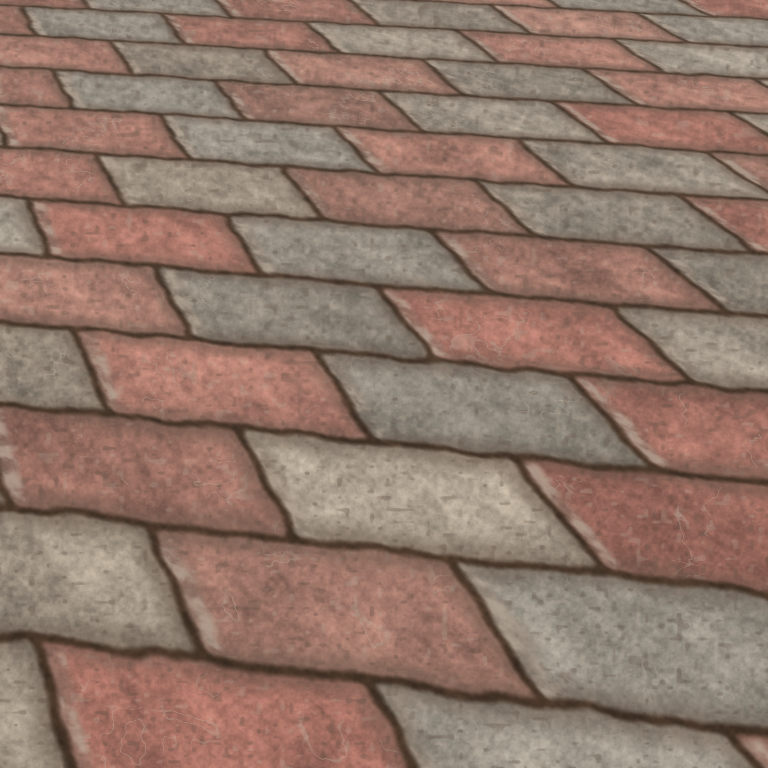
A Shadertoy shader for this texture:

```glsl
// Weathered red and grey pavers in running bond, seen in perspective.
// A projective map turns the canvas into ground units (bricks along, rows deep);
// rounded boxes give the bricks, layered noise gives wear, grain and scratches.

// Ground map: each dotted with (x, y, 1); along and depth are divided by scale
const vec3 ALONG = vec3(3.61, 1.367, -1.137);
const vec3 DEPTH = vec3(0.98, 7.68, -1.34);
const vec3 SCALE = vec3(0.0, -0.998, 1.621);

const vec2 BRICK_HALF = vec2(1.0, 0.5);   // in row heights
const float JOINT_HALF = 0.032;
const float CORNER = 0.05;
const float EDGE_WOBBLE = 0.045;

const vec3 RED = vec3(0.635, 0.452, 0.400);
const vec3 GREY = vec3(0.600, 0.562, 0.508);
const vec3 JOINT = vec3(0.235, 0.175, 0.130);
const vec3 DIRT = vec3(0.375, 0.310, 0.265);
const vec3 DUST = vec3(0.735, 0.675, 0.610);
const vec3 HAZE = vec3(0.640, 0.570, 0.520);

float hash(vec2 p) {
    vec3 q = fract(vec3(p.xyx) * 0.1031);
    q += dot(q, q.yzx + 33.33);
    return fract((q.x + q.y) * q.z);
}

float noise(vec2 p) {
    vec2 i = floor(p), f = fract(p);
    f = f * f * (3.0 - 2.0 * f);
    return mix(mix(hash(i), hash(i + vec2(1, 0)), f.x),
               mix(hash(i + vec2(0, 1)), hash(i + vec2(1, 1)), f.x), f.y);
}

float fbm(vec2 p) {
    float sum = 0.0, weight = 0.5;
    for (int i = 0; i < 4; i++) {
        sum += weight * noise(p);
        p = mat2(1.6, 1.2, -1.2, 1.6) * p + 17.3;
        weight *= 0.5;
    }
    return sum / 0.9375;
}

float roundedBox(vec2 p, vec2 halfSize, float radius) {
    vec2 q = abs(p) - halfSize + radius;
    return length(max(q, 0.0)) + min(max(q.x, q.y), 0.0) - radius;
}

void mainImage(out vec4 fragColor, in vec2 fragCoord) {
    vec2 canvas = fragCoord / iResolution.xy;
    vec3 h = vec3(canvas, 1.0);
    vec2 ground = vec2(dot(ALONG, h), dot(DEPTH, h)) / dot(SCALE, h);
    vec2 surface = ground * vec2(2.0, 1.0) + 40.0;
    float blur = length(vec2(dFdx(ground.y), dFdy(ground.y)));

    // Uneven edges, then the running bond
    vec2 wobble = vec2(fbm(surface * 4.0), fbm(surface * 4.0 + 71.0)) - 0.5;
    vec2 bond = ground + EDGE_WOBBLE * wobble * vec2(1.0, 2.0);
    float row = floor(bond.y);
    bond.x += 0.5 * mod(row, 2.0);
    vec2 brick = vec2(floor(bond.x), row);
    vec2 local = (fract(bond) - 0.5) * BRICK_HALF * 2.0;
    float edge = roundedBox(local, BRICK_HALF - JOINT_HALF, CORNER);

    // Alternating clay, with a tint for each brick
    float isGrey = mod(brick.x, 2.0);
    float tint = hash(brick + 23.0);
    float warmth = hash(brick + 57.0) - 0.5;
    vec3 color = mix(RED, GREY, isGrey) * mix(0.90, 1.08, tint);
    color *= 1.0 + warmth * mix(vec3(0.03, -0.08, -0.08), vec3(0.05, 0.0, -0.04), isGrey);

    // Broad stains and fine mottling; grain keeps its size on the canvas
    float stain = fbm(surface * 1.8 + 9.0);
    float mottle = fbm(surface * 8.0);
    float grain = fbm(canvas * 150.0) - 0.5;
    float speck = noise(canvas * vec2(95.0, 125.0) + 31.0);
    color *= 1.0 + 0.42 * (stain - 0.5) + 0.28 * (mottle - 0.5) + 0.32 * grain;
    color = mix(color, DUST, 0.28 * smoothstep(0.74, 0.95, speck));
    color = mix(color, DIRT, 0.35 * smoothstep(0.25, 0.05, speck));

    // Pale hairline scratches in scattered patches
    float thread = abs(noise(canvas * vec2(48.0, 34.0) + 3.0 * wobble) - 0.5);
    float patchy = smoothstep(0.58, 0.75, noise(canvas * 19.0 + 5.0));
    color = mix(color, DUST, 0.38 * patchy * smoothstep(0.06, 0.0, thread));

    // Dirty margins, and a worn pale rim on the left end
    float margin = smoothstep(-0.20, 0.0, edge + 0.16 * (stain - 0.5));
    color = mix(color, DIRT, 0.48 * margin);
    float rim = smoothstep(0.10, 0.02, abs(local.x + 0.91))
              * smoothstep(0.48, 0.40, abs(local.y));
    color = mix(color, DUST, rim * (0.12 + 0.55 * smoothstep(0.35, 0.7, mottle)));

    // Dark joints with soft shoulders, then slight haze with depth
    float softness = 0.022 + 0.7 * blur;
    float gap = smoothstep(-softness, softness, edge);
    vec3 jointColor = JOINT * (0.85 + 0.5 * mottle + 0.4 * grain);
    color = mix(color, jointColor, 0.94 * gap);
    color = mix(color, HAZE, 0.14 * canvas.y * canvas.y);

    fragColor = vec4(clamp(color, 0.0, 1.0), 1.0);
}
```
